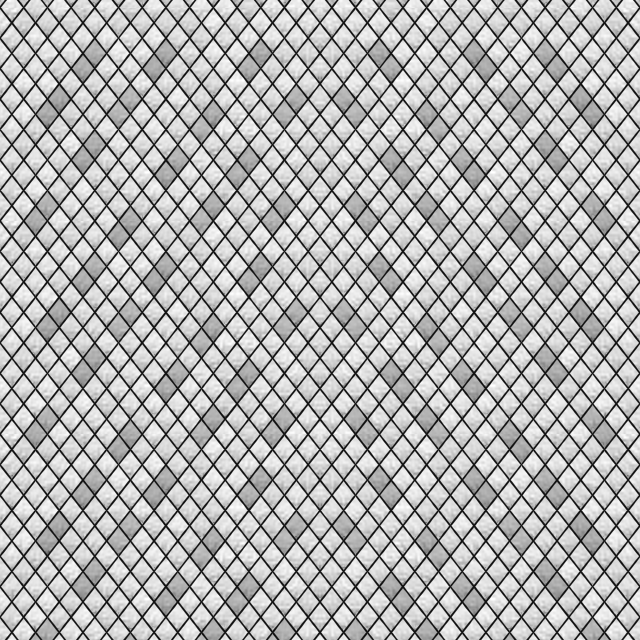
Reproduce this pattern procedurally as a WebGL 2 fragment shader.

```glsl
#version 300 es
precision highp float;

#define COLUMNS 27.0
#define ROWS 21.0
#define ROW_SHIFT 0.25
#define TILE_ROWS 7.0
#define LINE_HALF_WIDTH 0.00135
#define LINE_SOFTNESS 0.0009
#define PATCH_START vec2(1.48, 0.09)
#define PATCH_STEP vec2(1.66, 3.5)
#define PATCH_COLUMNS 7.0
#define PATCH_TINT 0.79
#define GRAIN_SCALE 230.0
#define GRAIN_STRENGTH 0.16

uniform vec2 u_resolution;
out vec4 outColor;

const vec3 LEAD = vec3(0.07);
const vec3 GLASS_SHADE = vec3(0.72);
const vec3 GLASS_LIGHT = vec3(0.90);

float hash(vec2 p) {
    return fract(sin(dot(p, vec2(127.1, 311.7))) * 43758.5453);
}

float valueNoise(vec2 p) {
    vec2 cell = floor(p);
    vec2 f = fract(p);
    f = f * f * (3.0 - 2.0 * f);
    float low = mix(hash(cell), hash(cell + vec2(1.0, 0.0)), f.x);
    float high = mix(hash(cell + vec2(0.0, 1.0)), hash(cell + vec2(1.0)), f.x);
    return mix(low, high, f.y);
}

// Difference of two shifted noise samples, lit from the upper left
float hammeredRelief(vec2 p) {
    vec2 shift = vec2(0.35, 0.45);
    return valueNoise(p + shift) - valueNoise(p - shift);
}

// 1.0 inside a slanted pair of darker panes
float patchMask(vec2 center) {
    float column = floor((center.x - PATCH_START.x) / PATCH_STEP.x + 0.5);
    float stagger = 0.5 * PATCH_STEP.y * mod(column, 2.0);
    float firstRow = PATCH_START.y + stagger;
    float row = floor((center.y - firstRow) / PATCH_STEP.y + 0.5);
    vec2 anchor = vec2(PATCH_START.x + column * PATCH_STEP.x,
                       firstRow + row * PATCH_STEP.y);
    vec2 d = center - anchor;
    bool inPair = abs(d.x + d.y) < 0.5 && abs(d.x - d.y) < 1.0;
    bool inField = column >= 0.0 && column < PATCH_COLUMNS && anchor.y < ROWS;
    return inPair && inField ? 1.0 : 0.0;
}

void main() {
    vec2 uv = gl_FragCoord.xy / u_resolution;

    // Left and right halves mirror each other
    vec2 mirrored = vec2(abs(uv.x - 0.5), uv.y);
    vec2 grid = mirrored * vec2(COLUMNS, ROWS) + vec2(0.0, ROW_SHIFT);

    // Diagonal axes turn the diamonds into unit squares
    vec2 diagonal = vec2(grid.x + grid.y, grid.x - grid.y);
    vec2 pane = floor(diagonal + 0.5);
    vec2 local = diagonal - pane;
    vec2 center = 0.5 * vec2(pane.x + pane.y, pane.x - pane.y);
    float side = local.x + local.y;
    float height = local.x - local.y;

    // Variation is repeated with each vertical tile
    vec2 paneId = vec2(pane.x + pane.y, mod(pane.x - pane.y, 2.0 * TILE_ROWS));
    float tone = hash(paneId + 3.7);

    // Cushion shading: bright shoulder, darker lower tip
    float light = smoothstep(-1.0, 0.25, height - 0.15 * side);
    light *= 1.0 - 0.35 * smoothstep(0.45, 1.0, height);
    vec3 color = mix(GLASS_SHADE, GLASS_LIGHT, light);
    color += 0.07 * (tone - 0.5);

    // Hammered grain, coarser to the eye near the lower edges
    vec2 grainPoint = vec2(mirrored.x, mod(grid.y, TILE_ROWS) / ROWS);
    float relief = hammeredRelief(grainPoint * GRAIN_SCALE);
    float grainAmount = mix(1.0, 0.45, smoothstep(-0.6, 0.4, height));
    color += GRAIN_STRENGTH * grainAmount * relief;

    // Dark specks gather at the bottom corner
    float speck = smoothstep(0.55, 0.85, valueNoise(grainPoint * GRAIN_SCALE * 1.6));
    color -= 0.25 * speck * smoothstep(-0.35, -0.95, height);

    color *= mix(1.0, PATCH_TINT, patchMask(center));

    // Lead lines of even width in canvas units
    float spacing = 1.0 / length(vec2(COLUMNS, ROWS));
    vec2 edge = (0.5 - abs(local)) * spacing;
    float wobble = 0.0005 * (valueNoise(grainPoint * 140.0) - 0.5);
    float lineDistance = min(edge.x, edge.y) + wobble - LINE_HALF_WIDTH;
    float blur = max(LINE_SOFTNESS, 0.7 / u_resolution.y);
    float lead = 1.0 - smoothstep(-blur, blur, lineDistance);
    color = mix(color, LEAD, lead);

    outColor = vec4(clamp(color, 0.0, 1.0), 1.0);
}
```
